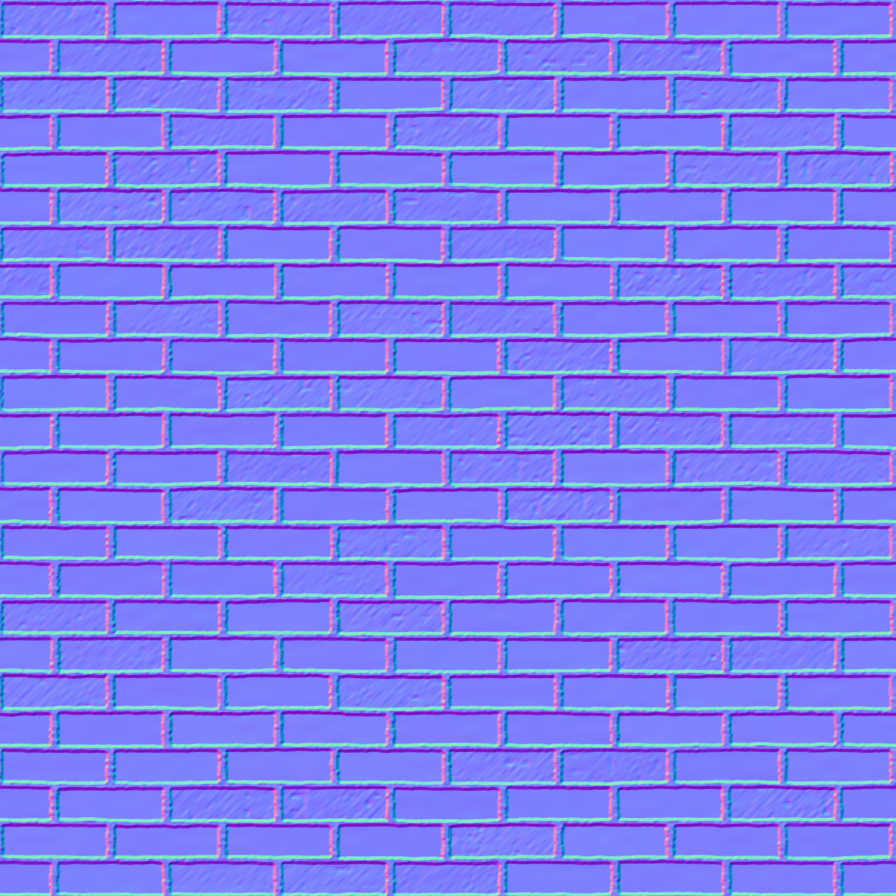
Give the GLSL for this texture map, as a WebGL 2 fragment shader.

```glsl
#version 300 es
precision highp float;
// Tiling normal map of a running-bond brick wall with worn edges and a few rough bricks.

#define COLS 8.0            // bricks across
#define ROWS 24.0           // courses, even so the bond wraps
#define SHIFT vec2(0.012, 0.04)     // joint offset, in bricks
#define HALF_GAP vec2(0.0016, 0.0004) // flat half of the mortar joint
#define BEVEL 0.0042        // width of the sloping brick edge
#define RELIEF 0.0054       // height of the brick face above the mortar
#define CORNER 0.0048       // corner radius
#define WAVE 0.045          // wander of the courses, in rows
#define CHIPPING 0.0024     // raggedness of the edges
#define ROUGH_SHARE 0.33    // share of bricks with a rough face
#define STEP 0.0006         // slope sampling distance

uniform vec2 u_resolution;
out vec4 fragColor;

float hash(vec2 p) {
  return fract(sin(dot(p, vec2(127.1, 311.7))) * 43758.55);
}

// Value noise with a whole number of cells, wrapping over the unit square.
float tileNoise(vec2 p, vec2 cells) {
  vec2 g = p * cells;
  vec2 i = floor(g);
  vec2 f = g - i;
  f = f * f * f * (f * (f * 6.0 - 15.0) + 10.0);
  vec2 a = mod(i, cells);
  vec2 b = mod(i + 1.0, cells);
  return mix(mix(hash(a), hash(vec2(b.x, a.y)), f.x),
             mix(hash(vec2(a.x, b.y)), hash(b), f.x), f.y);
}

// Fine relief of a brick face: faint waves, slanted scratches and lumps.
float faceRelief(vec2 p, vec2 id) {
  float rough = step(1.0 - ROUGH_SHARE, hash(id + 3.7)) * (0.5 + 0.5 * hash(id + 8.1));
  vec2 slant = vec2(p.x + p.y, p.y - p.x);
  float scratches = tileNoise(slant, vec2(60.0, 180.0)) - 0.5;
  float lumps = pow(tileNoise(p + 0.37, vec2(96.0, 110.0)), 9.0);
  float waves = tileNoise(p, vec2(40.0, 72.0)) - 0.5;
  return 0.0004 * waves + rough * (0.0007 * scratches + 0.0014 * lumps);
}

float wallHeight(vec2 p) {
  // Brick cell, every other course shifted by half a brick
  vec2 grid = p * vec2(COLS, ROWS) + SHIFT;
  grid.y += WAVE * (tileNoise(p, vec2(12.0, 24.0)) - 0.5);
  float row = floor(grid.y);
  grid.x += 0.5 * mod(row + 1.0, 2.0);
  vec2 id = vec2(mod(floor(grid.x), COLS), mod(row, ROWS));
  vec2 f = fract(grid);

  // Distance to the nearest sides, each brick a little crooked
  vec2 size = vec2(1.0 / COLS, 1.0 / ROWS);
  float tilt = (hash(id + 1.3) - 0.5) * (f.x - 0.5);
  vec2 low = f * size - 0.0010 * vec2(hash(id + 5.1), hash(id + 6.4));
  vec2 high = (1.0 - f) * size - 0.0010 * vec2(hash(id + 7.9), hash(id + 9.2));
  low.y -= 0.0018 * max(tilt, 0.0);
  high.y -= 0.0018 * max(-tilt, 0.0);
  float grain = tileNoise(p, vec2(220.0, 260.0)) - 0.5;
  float chips = tileNoise(p + 0.61, vec2(72.0, 90.0)) - 0.5;
  vec2 inset = min(low, high) - HALF_GAP;
  inset += CHIPPING * vec2(0.6 * grain + 0.3 * chips, 0.25 * grain + 0.45 * chips);

  // Rounded brick profile over grainy mortar
  float edge = CORNER - length(max(CORNER - inset, 0.0));
  float face = smoothstep(0.0, BEVEL, edge);
  vec2 lean = (vec2(hash(id + 2.2), hash(id + 4.8)) - 0.5) * vec2(0.03, 0.05);
  float top = RELIEF + faceRelief(p, id) + dot(lean, (f - 0.5) * size);
  return mix(0.0009 * grain, top, face);
}

// Normal with green pointing down the wall.
vec3 wallNormal(vec2 p) {
  vec2 d = vec2(STEP, 0.0);
  vec2 slope = vec2(wallHeight(p + d.xy) - wallHeight(p - d.xy),
                    wallHeight(p + d.yx) - wallHeight(p - d.yx)) / (2.0 * STEP);
  return normalize(vec3(-slope.x, slope.y, 1.0));
}

void main() {
  // Average four samples per pixel
  vec3 normal = vec3(0.0);
  for (int k = 0; k < 4; k++) {
    vec2 offset = vec2(float(k % 2), float(k / 2)) * 0.5 - 0.25;
    normal += 0.25 * wallNormal((gl_FragCoord.xy + offset) / u_resolution);
  }
  vec3 encoded = 0.5 + 0.5 * normal;
  fragColor = vec4(encoded - vec3(0.008, 0.0, 0.006), 1.0);
}
```
